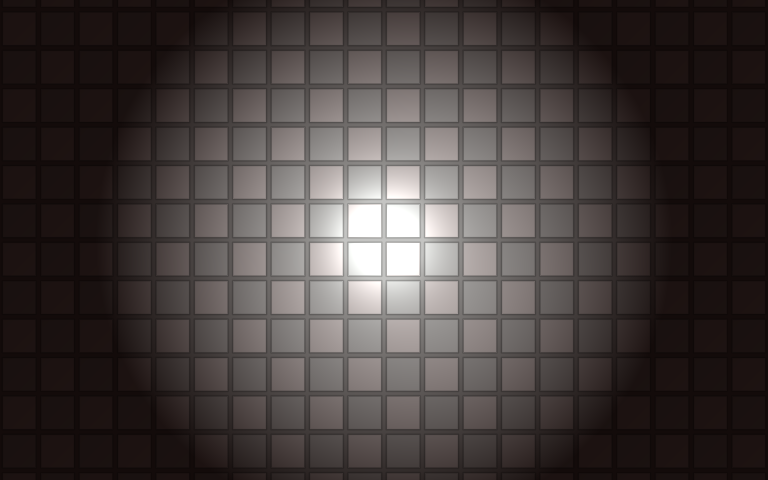
A Shadertoy shader for this background:

```glsl
// Draws a wall of square tiles lit by a soft round spotlight in the middle.

const float ROWS = 12.5;        // tiles per canvas height
const float TILE_HALF = 0.43;   // half a tile's side, in cells
const float LIGHT_RADIUS = 0.6; // in canvas heights
const vec3 DARK_TILE = vec3(0.105, 0.070, 0.066);
const vec3 DARK_GROUT = vec3(0.076, 0.045, 0.041);
const vec3 LIT_GROUT = vec3(0.77, 0.77, 0.76);
const vec3 WARM_TINT = vec3(1.055, 1.025, 1.015);
const vec3 GREY_TINT = vec3(0.955, 0.960, 0.950);

// Signed distance to a centred square
float squareDistance(vec2 p, float halfSide) {
    vec2 d = abs(p) - halfSide;
    return length(max(d, 0.0)) + min(max(d.x, d.y), 0.0);
}

// Linear falloff with a hot core
float spotlight(float r, float radius) {
    float core = r / 0.1;
    return 0.89 * max(1.0 - r / radius, 0.0) + 0.5 * exp(-core * core);
}

// Alternating warm and grey tiles, slightly lighter to the lower right
vec3 tileColor(vec2 cell, vec2 local, float light) {
    float odd = mod(cell.x + cell.y, 2.0);
    float slope = 1.0 + 0.05 * (local.x - local.y);
    return mix(DARK_TILE, vec3(1.0), light) * mix(GREY_TINT, WARM_TINT, odd) * slope;
}

// Grout that darkens where it meets a tile
vec3 groutColor(float edgeDistance, float light) {
    float shade = mix(0.76, 1.0, smoothstep(0.0, 0.055, edgeDistance));
    return mix(DARK_GROUT, LIT_GROUT, min(light, 1.0)) * shade;
}

void mainImage(out vec4 fragColor, in vec2 fragCoord) {
    vec2 p = (fragCoord - 0.5 * iResolution.xy) / iResolution.y;
    float pixel = ROWS / iResolution.y;

    // Grid, with a grout crossing at the centre
    vec2 cell = floor(p * ROWS);
    vec2 local = fract(p * ROWS) - 0.5;
    float edge = squareDistance(local, TILE_HALF);

    // Tiles with a thin dark rim over the grout
    float light = spotlight(length(p), LIGHT_RADIUS);
    vec3 tile = tileColor(cell, local, light);
    tile *= mix(0.85, 1.0, smoothstep(0.0, 0.03, -edge));
    vec3 grout = groutColor(edge, light);
    float cover = smoothstep(-0.5 * pixel, 0.5 * pixel, edge);
    fragColor = vec4(clamp(mix(tile, grout, cover), 0.0, 1.0), 1.0);
}
```
